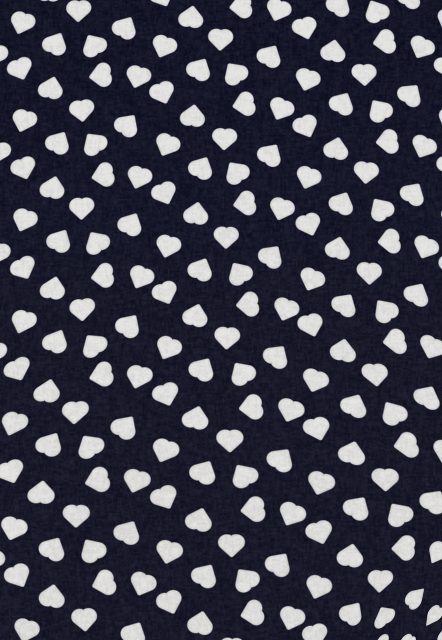
Reproduce this pattern procedurally as a Shadertoy shader.

```glsl
const vec3 NAVY = vec3(0.094, 0.096, 0.160);
const vec3 NAVY_DEEP = vec3(0.070, 0.080, 0.155);
const vec3 CREAM = vec3(0.895, 0.893, 0.888);
const vec3 CREAM_SHADE = vec3(0.790, 0.788, 0.780);

const vec2 COLUMN_STEP = vec2(0.2227, -0.0508);
const vec2 ROW_STEP = vec2(0.0026, -0.1583);
const vec2 ORIGIN = vec2(0.3516, 0.6195);
const float HEART_SIZE = 0.0272;
const float HEART_ROUNDING = 0.12;
const float EDGE_SOFTNESS = 0.0014;
const float PLACE_JITTER = 0.004;
const float TURN_JITTER = 0.16;
const float THREADS = 330.0;

// Offset within one repeat (x, y) and turn in degrees
const int HEARTS = 9;
const vec3 MOTIF[HEARTS] = vec3[HEARTS](
    vec3( 0.000,  0.000,   0.0), vec3(-0.036, -0.047, 152.0),
    vec3( 0.022, -0.053, 212.0), vec3( 0.074, -0.026, 148.0),
    vec3( 0.034, -0.104, -80.0), vec3( 0.092, -0.110, -20.0),
    vec3(-0.044, -0.120, 168.0), vec3(-0.090, -0.012, -20.0),
    vec3(-0.091, -0.086,  20.0));

float hash(vec2 p) {
    vec3 q = fract(vec3(p.xyx) * 0.1031);
    q += dot(q, q.yzx + 33.33);
    return fract((q.x + q.y) * q.z);
}

float valueNoise(vec2 p) {
    vec2 i = floor(p), f = fract(p);
    f = f * f * (3.0 - 2.0 * f);
    return mix(mix(hash(i), hash(i + vec2(1, 0)), f.x),
               mix(hash(i + vec2(0, 1)), hash(i + vec2(1, 1)), f.x), f.y);
}

vec2 rotate(vec2 p, float angle) {
    float c = cos(angle), s = sin(angle);
    return vec2(c * p.x + s * p.y, c * p.y - s * p.x);
}

// Unit heart standing on its tip at the origin
float heartDistance(vec2 p) {
    p.x = abs(p.x);
    if (p.x + p.y > 1.0) return length(p - vec2(0.25, 0.75)) - sqrt(2.0) / 4.0;
    vec2 notch = p - vec2(0.0, 1.0);
    vec2 side = p - 0.5 * max(p.x + p.y, 0.0);
    return sqrt(min(dot(notch, notch), dot(side, side))) * sign(p.x - p.y);
}

// Gentle sag of the cloth, with a fold in the lower right corner
vec2 drape(vec2 uv) {
    float dx = uv.x - ORIGIN.x;
    float t = (uv.y - 0.25) / 0.2;
    vec2 p = vec2(ORIGIN.x + dx / (1.0 + 0.09 * exp(-t * t)), uv.y);
    p.y += 0.118 * dx * dx - 0.009 * sin(3.14159 * uv.y);
    float fold = max(uv.x - uv.y - 0.49, 0.0);
    return p + vec2(2.0, -0.7) * fold * fold;
}

float heartField(vec2 p) {
    mat2 lattice = mat2(COLUMN_STEP, ROW_STEP);
    mat2 toCell = inverse(lattice);
    float d = 1.0;
    for (int i = 0; i < HEARTS; i++) {
        vec2 cell = toCell * (p - ORIGIN - MOTIF[i].xy);
        vec2 id = floor(cell + 0.5);
        vec2 seed = id + 40.0 + 17.0 * float(i);
        vec2 jitter = vec2(hash(seed), hash(seed + 71.3)) - 0.5;
        vec2 local = lattice * (cell - id) - PLACE_JITTER * jitter;
        float turn = radians(MOTIF[i].z) + TURN_JITTER * (hash(seed + 9.7) - 0.5);
        local = rotate(local, turn) / HEART_SIZE;
        local.y = local.y * 1.05 + 0.55;
        d = min(d, (heartDistance(local) - HEART_ROUNDING) * HEART_SIZE);
    }
    return d;
}

void mainImage(out vec4 fragColor, in vec2 fragCoord) {
    vec2 uv = fragCoord / iResolution.y;
    float softness = max(EDGE_SOFTNESS, 0.75 / iResolution.y);

    // Woven threads and slow tonal drift
    float weave = 0.5 * (valueNoise(uv * THREADS * vec2(1.0, 0.35))
                       + valueNoise(uv * THREADS * vec2(0.35, 1.0) + 53.0)) - 0.5;
    float grain = valueNoise(uv * THREADS * 1.4 + 19.0) - 0.5;
    float drift = valueNoise(uv * 5.0 + 7.0);

    // Dyed ground
    vec3 ground = mix(NAVY, NAVY_DEEP, smoothstep(0.4, 1.0, uv.y) * 0.6);
    ground += 0.07 * weave + 0.035 * grain;

    // Printed hearts
    float d = heartField(drape(uv));
    float shade = 0.1 + 0.35 * drift * (1.0 - uv.y) + 0.7 * weave + 0.4 * grain;
    shade += 0.5 * smoothstep(-0.005, 0.0, d);
    vec3 ink = mix(CREAM, CREAM_SHADE, clamp(shade, 0.0, 1.0));

    float cover = 1.0 - smoothstep(-softness, softness, d);
    fragColor = vec4(mix(ground, ink, cover), 1.0);
}
```
